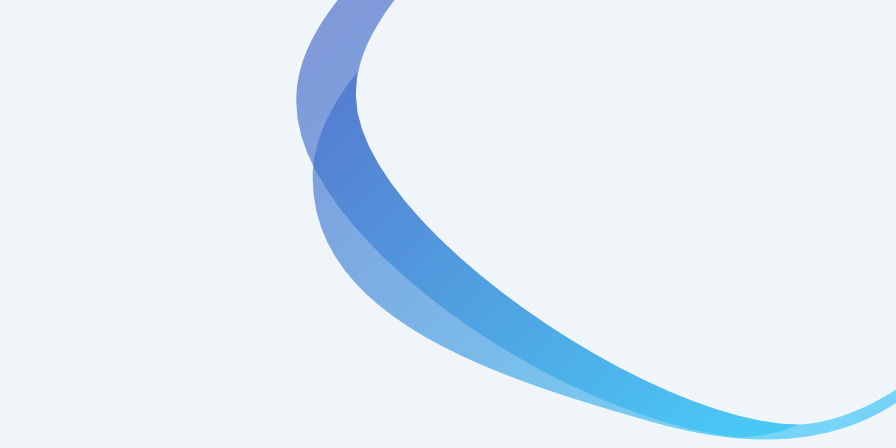
This background is drawn by a Shadertoy shader. Its source:

```glsl
// Two translucent ribbons cross and sweep from the top to the lower right.
// Each is a closed outline of cubic curves; its signed distance gives a smooth
// fill, and the overlap of the two layers makes the deeper blue band.

#define GRID_HEIGHT 384.0
#define CURVE_STEPS 24
#define LAYER_ALPHA 0.64
#define PAPER vec3(0.94, 0.96, 0.98)
#define BLUE  vec3(0.25, 0.40, 0.78)
#define CYAN  vec3(0.19, 0.76, 0.96)

// Outline state: x = squared distance to the edge, y = +1 outside, -1 inside.
const vec2 EMPTY = vec2(1e9, 1.0);

vec2 addLine(vec2 state, vec2 p, vec2 a, vec2 b) {
    vec2 ab = b - a, ap = p - a;
    vec2 gap = ap - ab * clamp(dot(ap, ab) / dot(ab, ab), 0.0, 1.0);
    state.x = min(state.x, dot(gap, gap));
    // Flip the side each time a horizontal ray crosses the edge.
    if ((a.y > p.y) != (b.y > p.y) && ap.x < ab.x * ap.y / ab.y) state.y = -state.y;
    return state;
}

vec2 bezier(vec2 a, vec2 b, vec2 c, vec2 d, float t) {
    float s = 1.0 - t;
    return s * s * s * a + 3.0 * s * s * t * b + 3.0 * s * t * t * c + t * t * t * d;
}

vec2 addCurve(vec2 state, vec2 p, vec2 a, vec2 b, vec2 c, vec2 d) {
    vec2 previous = a;
    for (int i = 1; i <= CURVE_STEPS; i++) {
        vec2 next = i == CURVE_STEPS ? d : bezier(a, b, c, d, float(i) / float(CURVE_STEPS));
        state = addLine(state, p, previous, next);
        previous = next;
    }
    return state;
}

float coverage(vec2 state, float pixel) {
    return clamp(0.5 - state.y * sqrt(state.x) / pixel, 0.0, 1.0);
}

void mainImage(out vec4 fragColor, in vec2 fragCoord) {
    // Grid coordinates, with y running down from the top edge.
    float pixel = GRID_HEIGHT / iResolution.y;
    vec2 p = vec2(fragCoord.x, iResolution.y - fragCoord.y) * pixel;

    // Joints shared by neighbouring curves.
    vec2 topLeft = vec2(298, -10), topRight = vec2(346, -10);
    vec2 bend = vec2(305, 82), tip = vec2(685, 364);
    vec2 leftSide = vec2(254, 88), lowEnd = vec2(630, 375);
    vec2 split = vec2(306, 62), hip = vec2(268, 152), low = vec2(560, 362);
    vec2 tailLow = vec2(780, 337), tailHigh = vec2(780, 326);

    // Inner edge common to both ribbons.
    vec2 inner = addCurve(EMPTY, p, bend, vec2(305, 191), vec2(560, 364), tip);

    // Upper ribbon, leaving through the top.
    vec2 upper = addLine(inner, p, topLeft, topRight);
    upper = addCurve(upper, p, topRight, vec2(320, 22), vec2(305, 50), bend);
    upper = addCurve(upper, p, topLeft, vec2(270, 22), vec2(253, 55), leftSide);
    upper = addCurve(upper, p, leftSide, vec2(254, 200), vec2(470, 354), lowEnd);
    upper = addCurve(upper, p, lowEnd, vec2(650, 375), vec2(668, 371), tip);

    // Lower ribbon, with a thin tail leaving on the right.
    vec2 lower = addLine(inner, p, bend, split);
    lower = addCurve(lower, p, split, vec2(285, 88), vec2(268, 120), hip);
    lower = addCurve(lower, p, hip, vec2(268, 275), vec2(430, 325), low);
    lower = addCurve(lower, p, low, vec2(635, 383), vec2(715, 387), tailLow);
    lower = addLine(lower, p, tailLow, tailHigh);
    lower = addCurve(lower, p, tailHigh, vec2(750, 347), vec2(718, 362), tip);

    // Diagonal tint, laid down once per ribbon.
    vec3 tint = mix(BLUE, CYAN, clamp((p.x + p.y - 320.0) / 690.0, 0.0, 1.0));
    vec3 color = mix(PAPER, tint, LAYER_ALPHA * coverage(upper, pixel));
    color = mix(color, tint, LAYER_ALPHA * coverage(lower, pixel));
    fragColor = vec4(color, 1.0);
}
```
